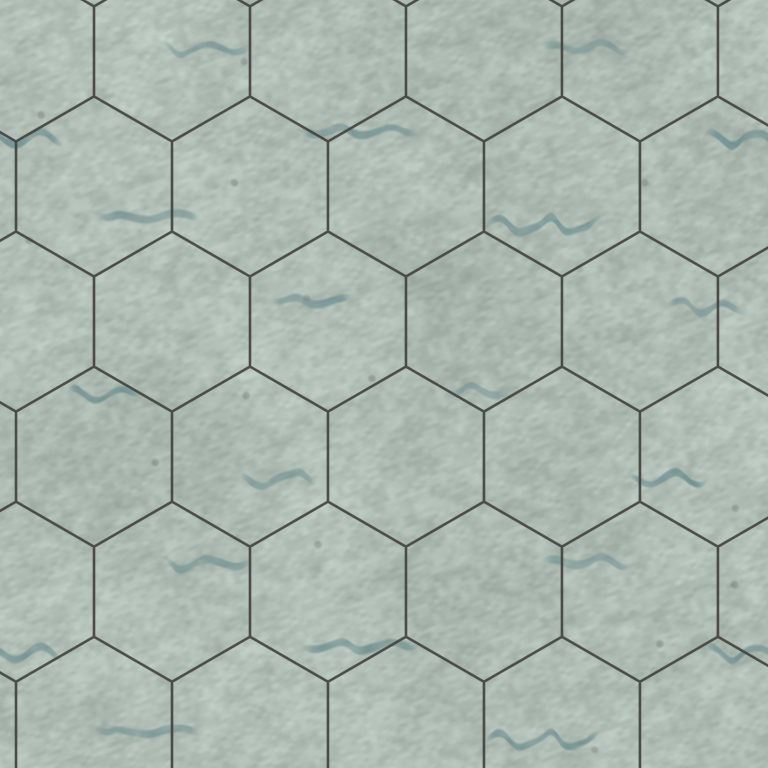
A three.js fragment shader for this pattern:

```glsl
// Hexagon grid inked over mottled grey-green paper with scattered brushed ripples.
#define HEX_WIDTH 0.2031
#define HEX_CENTER vec2(0.1224, 0.7572)
#define LINE_HALF 0.0017
#define LINE_COLOR vec3(0.26, 0.26, 0.24)
#define PAPER_COLOR vec3(0.681, 0.735, 0.703)
#define PAPER_CONTRAST 0.27
#define RIPPLE_COLOR vec3(0.41, 0.545, 0.555)
#define RIPPLE_CELL vec2(0.5, 0.1117)
#define RIPPLE_START vec2(0.263, 0.0625)
#define RIPPLE_HALF 0.0048
#define RIPPLE_LENGTH 0.064
#define SPECK_CELL 0.09

varying vec2 vUv;

float hash(vec2 p) {
  vec3 q = fract(vec3(p.xyx) * 0.1031);
  q += dot(q, q.yzx + 33.33);
  return fract((q.x + q.y) * q.z);
}

float noise(vec2 p) {
  vec2 i = floor(p);
  vec2 f = fract(p);
  f = f * f * (3.0 - 2.0 * f);
  float low = mix(hash(i), hash(i + vec2(1.0, 0.0)), f.x);
  float high = mix(hash(i + vec2(0.0, 1.0)), hash(i + 1.0), f.x);
  return mix(low, high, f.y);
}

float fbm(vec2 p) {
  float sum = 0.0;
  float weight = 0.5;
  for (int i = 0; i < 4; i++) {
    sum += weight * noise(p);
    p = mat2(1.6, 1.2, -1.2, 1.6) * p + 17.3;
    weight *= 0.5;
  }
  return sum / 0.9375;
}

// Distance to the nearest edge of a pointy-top hexagon grid
float hexEdge(vec2 uv) {
  vec2 period = vec2(1.0, sqrt(3.0));
  vec2 p = (uv - HEX_CENTER) / HEX_WIDTH;
  vec2 a = mod(p + 0.5 * period, period) - 0.5 * period;
  vec2 b = mod(p, period) - 0.5 * period;
  vec2 g = abs(dot(a, a) < dot(b, b) ? a : b);
  return HEX_WIDTH * (0.5 - max(g.x, dot(g, 0.5 * period)));
}

// Fibrous grain, medium blotches and broad clouds
vec3 paper(vec2 uv) {
  vec2 fiber = mat2(0.94, -0.34, 0.34, 0.94) * uv;
  float grain = noise(fiber * vec2(115.0, 190.0) + 5.0);
  float blotch = fbm(fiber * vec2(38.0, 56.0) + 11.0);
  float cloud = fbm(uv * 5.0 + 3.0);
  float tone = 0.25 * grain + 0.4 * blotch + 0.35 * cloud - 0.5;
  return PAPER_COLOR + PAPER_CONTRAST * tone * vec3(1.0, 1.04, 1.03);
}

// Sparse small dark flecks
float specks(vec2 uv) {
  vec2 cell = floor(uv / SPECK_CELL);
  vec2 center = 0.2 + 0.6 * vec2(hash(cell + 41.0), hash(cell + 73.0));
  float d = SPECK_CELL * length(fract(uv / SPECK_CELL) - center);
  return step(0.88, hash(cell + 19.0)) * (1.0 - smoothstep(0.002, 0.007, d));
}

// Coverage of staggered wavy strokes, two per row, repeating every six rows
float ripples(vec2 uv) {
  vec2 p = vec2(uv.x, 1.0 - uv.y) - RIPPLE_START;
  float row = floor(p.y / RIPPLE_CELL.y + 0.5);
  float k = mod(row, 6.0);
  p -= vec2(0.22 * k, row * RIPPLE_CELL.y);
  float col = floor(p.x / RIPPLE_CELL.x + 0.5);
  p.x -= col * RIPPLE_CELL.x;

  vec2 id = vec2(mod(col, 2.0), k);
  float r1 = hash(id + 7.0);
  float r2 = hash(id + 23.0);
  float r3 = hash(id + 57.0);
  p -= vec2(0.036, 0.014) * (vec2(r1, r2) - 0.5);

  float halfLength = RIPPLE_LENGTH + 0.018 * cos(1.0472 * (k - 1.3)) + 0.018 * (r3 - 0.5);
  float wobble = noise(vec2(p.x * 34.0 + 9.0, 31.0 * r3 + k)) - 0.5;
  float wave = mix(0.003, 0.0085, r2) * sin(p.x * 98.0 + 6.28 * r1 + 2.0 * wobble) + 0.008 * wobble;
  float along = 1.0 - smoothstep(halfLength - 0.02, halfLength, abs(p.x));
  float width = RIPPLE_HALF * (0.6 + 0.4 * along) * (0.75 + 0.5 * noise(uv * 60.0));
  float stroke = 1.0 - smoothstep(width - 0.0025, width + 0.0025, abs(p.y - wave));
  float wear = 0.55 + 0.45 * noise(uv * vec2(50.0, 90.0) + 4.0);
  return stroke * along * wear * mix(0.65, 0.95, r3);
}

void main() {
  vec3 color = paper(vUv);
  color *= 1.0 - 0.16 * specks(vUv);
  color = mix(color, RIPPLE_COLOR, ripples(vUv));
  float line = 1.0 - smoothstep(LINE_HALF - 0.001, LINE_HALF + 0.001, hexEdge(vUv));
  color = mix(color, LINE_COLOR, 0.92 * line);
  gl_FragColor = vec4(color, 1.0);
}
```
